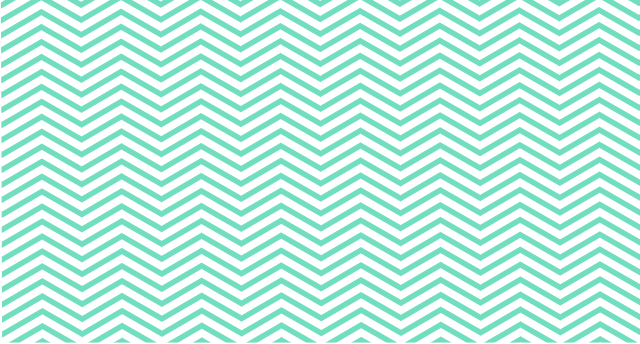
A Shadertoy shader for this pattern:

```glsl
// Mint chevron stripes on white: a triangle wave bends the plane,
// then evenly repeated horizontal bands become stacked zigzags.
// All lengths are fractions of the canvas width.
#define ZIGZAG_PERIOD 0.1245
#define STRIPE_PERIOD 0.02337
#define STRIPE_HEIGHT 0.0099
#define SLOPE 0.577
#define TILT 0.0035
#define VALLEY_ANCHOR vec2(0.0012, 0.0052)
#define LEFT_MARGIN 0.0024
#define BOTTOM_MARGIN 0.0022
#define MINT vec3(0.44, 0.87, 0.75)
#define PAPER vec3(1.0)

// Distance to the nearest multiple of the period
float repeatDistance(float x, float period) {
    return abs(fract(x / period + 0.5) - 0.5) * period;
}

// Signed distance to the stacked zigzag stripes, negative inside
float chevronDistance(vec2 p) {
    float rise = SLOPE * repeatDistance(p.x, ZIGZAG_PERIOD);
    float vertical = repeatDistance(p.y - rise, STRIPE_PERIOD) - 0.5 * STRIPE_HEIGHT;
    return vertical * inversesqrt(1.0 + SLOPE * SLOPE);
}

// One-pixel antialiased coverage
float coverage(float signedDistance, float pixel) {
    return clamp(0.5 - signedDistance / pixel, 0.0, 1.0);
}

void mainImage(out vec4 fragColor, in vec2 fragCoord) {
    float pixel = 1.0 / iResolution.x;
    vec2 canvas = fragCoord * pixel;
    vec2 centered = canvas - 0.5 * iResolution.xy * pixel;

    // Slight rotation of the whole pattern about the canvas centre
    vec2 p = vec2(centered.x + TILT * centered.y, centered.y - TILT * centered.x);

    float ink = coverage(chevronDistance(p - VALLEY_ANCHOR), pixel);

    // Thin blank margins at the left and bottom
    ink *= coverage(LEFT_MARGIN - 0.5 - p.x, pixel);
    ink *= coverage(BOTTOM_MARGIN - canvas.y, pixel);

    fragColor = vec4(mix(PAPER, MINT, ink), 1.0);
}
```
